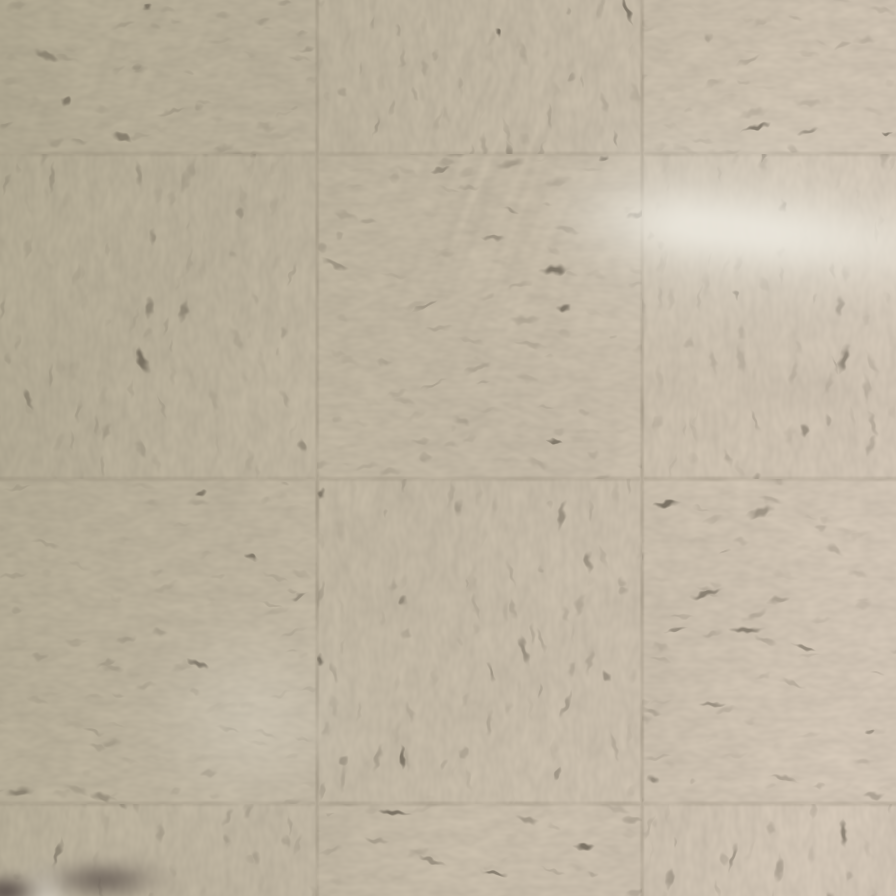
This texture is drawn by a Shadertoy shader. Its source:

```glsl
// Worn vinyl floor: square tiles whose streak direction alternates like a checkerboard.
// Each tile gets hashed elongated flecks over stretched gradient noise; seams, scratches,
// a broad warm light gradient, a window glare and corner smudges are layered on top.

const float TILE_SIZE = 0.3626;
const vec2 SEAM_ORIGIN = vec2(0.354, 0.103);
const vec3 SHADE_COLOR = vec3(0.680, 0.648, 0.560);
const vec3 LIT_COLOR = vec3(0.808, 0.760, 0.698);
const vec3 FLECK_COLOR = vec3(0.36, 0.33, 0.28);
const vec3 SEAM_COLOR = vec3(0.54, 0.50, 0.43);
const vec3 GLARE_COLOR = vec3(0.92, 0.905, 0.865);
const vec3 SMUDGE_COLOR = vec3(0.36, 0.32, 0.30);

vec2 hash2(vec2 p) {
    vec3 q = fract(p.xyx * vec3(0.1031, 0.1030, 0.0973));
    q += dot(q, q.yzx + 33.33);
    return fract((q.xx + q.yz) * q.zy);
}

float cornerGradient(vec2 cell, vec2 offset) {
    float angle = 6.2832 * hash2(cell).x;
    return dot(vec2(cos(angle), sin(angle)), offset);
}

float gradientNoise(vec2 p) {
    vec2 i = floor(p), f = p - i;
    vec2 u = f * f * f * (f * (f * 6.0 - 15.0) + 10.0);
    vec2 e = vec2(1.0, 0.0);
    float low = mix(cornerGradient(i, f), cornerGradient(i + e, f - e), u.x);
    float high = mix(cornerGradient(i + e.yx, f - e.yx), cornerGradient(i + 1.0, f - 1.0), u.x);
    return mix(low, high, u.y);
}

// Soft elliptical spot: 1 at the centre, falling to 0
float glow(vec2 p, vec2 radius) {
    vec2 q = p / radius;
    return exp(-dot(q, q));
}

// Scattered slivers, long along x; most are faint and only a few are dark
float flecks(vec2 p, vec2 grid, vec2 seed, vec2 size, float rarity) {
    vec2 base = floor(p * grid);
    vec2 warped = p + 0.012 * vec2(gradientNoise(p * 45.0 + seed), gradientNoise(p * 38.0 - seed));
    float cover = 0.0;
    for (int y = -1; y <= 1; y++)
    for (int x = -1; x <= 1; x++) {
        vec2 cell = base + vec2(x, y);
        vec2 place = hash2(cell + seed);
        vec2 trait = hash2(cell + seed + 57.3);
        vec2 shape = hash2(cell + seed + 113.7);
        vec2 d = warped - (cell + place) / grid;
        float tilt = (shape.x - 0.5) * 0.8;
        d = mat2(cos(tilt), -sin(tilt), sin(tilt), cos(tilt)) * d;
        vec2 radius = size * mix(vec2(0.35, 0.5), vec2(1.25, 1.2), vec2(shape.y, trait.y));
        float body = 1.0 - smoothstep(0.3, 1.35, length(d / radius));
        cover = max(cover, body * pow(trait.x, rarity));
    }
    return cover;
}

// Thin soft line along the nearest tile edge, with uneven dirt
float seam(float coord, float along, float width) {
    float d = abs(fract(coord + 0.5) - 0.5);
    float wear = 0.75 + 0.9 * gradientNoise(vec2(along * 7.0, floor(coord + 0.5) * 9.1));
    return wear * (1.0 - smoothstep(width * 0.1, width, d));
}

vec3 tileSurface(vec3 color, vec2 p) {
    vec2 id = floor(p);
    vec2 local = p - id;
    bool horizontal = mod(id.x + id.y, 2.0) > 0.5;
    vec2 grain = horizontal ? local : local.yx;
    vec2 seed = floor(hash2(id + 19.0) * 400.0);
    float streaks = gradientNoise(grain * vec2(9.0, 24.0) + seed);
    float mottling = gradientNoise(grain * vec2(28.0, 60.0) + seed.yx);
    color *= 1.0 + 0.034 * streaks + 0.034 * mottling;
    float pale = flecks(grain, vec2(9.0, 15.0), seed, vec2(0.033, 0.011), 2.6);
    float dark = flecks(grain, vec2(5.0, 8.0), seed + 211.0, vec2(0.036, 0.0115), 4.5);
    return mix(color, FLECK_COLOR, max(0.20 * pale, 0.74 * dark));
}

// Faint parallel scuffs, confined to a soft patch
float scratches(vec2 uv) {
    vec2 dir = normalize(vec2(0.37, 0.93));
    vec2 q = vec2(dot(uv, vec2(dir.y, -dir.x)), dot(uv, dir));
    float lines = gradientNoise(q * vec2(110.0, 5.0));
    float patches = glow(uv - vec2(0.55, 0.80), vec2(0.10, 0.20))
        + 0.5 * glow(uv - vec2(0.18, 0.92), vec2(0.12, 0.10));
    return lines * patches;
}

float windowGlare(vec2 uv) {
    float dy = uv.y - 0.745 + 0.09 * (uv.x - 0.80);
    float reach = smoothstep(0.58, 0.78, uv.x) * (1.0 - 0.4 * smoothstep(0.84, 1.05, uv.x));
    float core = exp(-dy * dy / 0.0017);
    float halo = exp(-dy * dy / 0.0100);
    return reach * (0.60 * core + 0.34 * halo);
}

void mainImage(out vec4 fragColor, in vec2 fragCoord) {
    vec2 uv = fragCoord / iResolution.xy;
    vec2 p = (uv - SEAM_ORIGIN) / TILE_SIZE;

    // Broad light and tile material
    float light = clamp(0.02 + 0.86 * uv.x + 0.20 * (1.0 - uv.y), 0.0, 1.0);
    vec3 color = tileSurface(mix(SHADE_COLOR, LIT_COLOR, light), p);
    color *= 1.0 + 0.045 * scratches(uv) + 0.02 * gradientNoise(uv * 5.0);

    // Seams, the upright ones a little stronger
    float joint = max(0.38 * seam(p.x, p.y, 0.010), 0.27 * seam(p.y, p.x, 0.012));
    color = mix(color, SEAM_COLOR, joint);

    // Reflections, then smudges in the lower left corner
    float sheen = windowGlare(uv) + 0.22 * glow(uv - vec2(0.28, 0.20), vec2(0.09, 0.08));
    color = mix(color, GLARE_COLOR, clamp(sheen, 0.0, 0.92));
    color = mix(color, GLARE_COLOR, 0.5 * glow(uv - vec2(0.05, 0.0), vec2(0.025, 0.025)));
    float smudge = 0.85 * glow(uv - vec2(0.005, 0.005), vec2(0.03, 0.016))
        + 0.65 * glow(uv - vec2(0.115, 0.018), vec2(0.05, 0.018));
    color = mix(color, SMUDGE_COLOR, min(smudge, 0.9));
    fragColor = vec4(color, 1.0);
}
```
